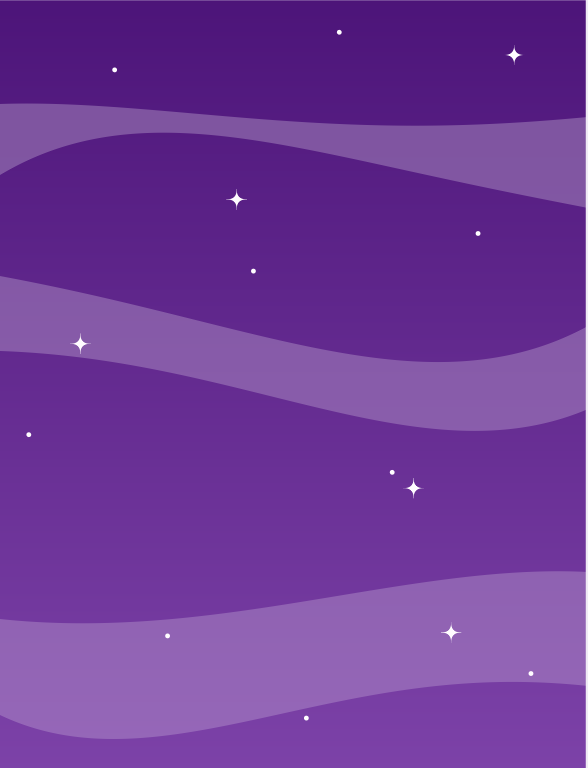
This background is drawn by a Shadertoy shader. Its source:

```glsl
// Violet night sky with three pale wavy ribbons, sparkles and small dot stars.
#define SKY_TOP vec3(0.300, 0.080, 0.475)
#define SKY_BOTTOM vec3(0.487, 0.258, 0.658)
#define STAR_COLOR vec3(1.0, 0.99, 1.0)
#define BORDER_COLOR vec3(0.94, 0.92, 0.96)
#define RIBBON_ALPHA_TOP 0.26
#define RIBBON_ALPHA_BOTTOM 0.20
#define SPARKLE_COUNT 5
#define SPARKLE_RADIUS 0.0130
#define DOT_COUNT 9
#define DOT_RADIUS 0.0031
#define GOLDEN_STEP 0.618

// Coverage of a signed distance, softened over one pixel.
float coverage(float dist) {
    return clamp(0.5 - dist * iResolution.y, 0.0, 1.0);
}

// Smooth quartic through five evenly spaced heights (Newton form).
float wave(float x, float a, float b, float c, float d, float e) {
    float s = 4.0 * x;
    float second = a - 2.0 * b + c;
    float third = -a + 3.0 * b - 3.0 * c + d;
    float fourth = a - 4.0 * b + 6.0 * c - 4.0 * d + e;
    return a + s * (b - a + (s - 1.0) / 2.0 * (second
             + (s - 2.0) / 3.0 * (third + (s - 3.0) / 4.0 * fourth)));
}

// Area between an upper and a lower edge, measured down from the top.
float ribbon(float y, float upper, float lower) {
    return coverage(max(upper - y, y - lower));
}

// Four-pointed star with concave sides.
float sparkle(vec2 offset) {
    vec2 q = abs(offset);
    float along = max(q.x, q.y);
    float across = min(q.x, q.y);
    float taper = 1.0 - sqrt(min(along / SPARKLE_RADIUS, 1.0));
    float halfWidth = SPARKLE_RADIUS * taper * taper;
    return coverage(max(across - halfWidth, along - SPARKLE_RADIUS));
}

void mainImage(out vec4 fragColor, in vec2 fragCoord) {
    vec2 uv = fragCoord / iResolution.xy;
    uv.y = 1.0 - uv.y;
    vec2 scale = vec2(iResolution.x / iResolution.y, 1.0);

    // Sky
    vec3 color = mix(SKY_TOP, SKY_BOTTOM, uv.y);

    // Ribbons
    float ribbons = ribbon(uv.y,
        wave(uv.x, 0.1354, 0.1426, 0.1582, 0.1634, 0.1523),
        wave(uv.x, 0.2279, 0.1732, 0.1914, 0.2318, 0.2708));
    ribbons += ribbon(uv.y,
        wave(uv.x, 0.3594, 0.4010, 0.4473, 0.4714, 0.4245),
        wave(uv.x, 0.4570, 0.4792, 0.5234, 0.5592, 0.5326));
    ribbons += ribbon(uv.y,
        wave(uv.x, 0.8060, 0.8086, 0.7852, 0.7552, 0.7448),
        wave(uv.x, 0.9310, 0.9603, 0.9258, 0.8926, 0.8932));
    float ribbonAlpha = mix(RIBBON_ALPHA_TOP, RIBBON_ALPHA_BOTTOM, uv.y);
    color = mix(color, vec3(1.0), ribbons * ribbonAlpha);

    // Sparkles swing from side to side on the way down
    float stars = 0.0;
    for (int i = 0; i < SPARKLE_COUNT; i++) {
        float n = float(i);
        vec2 center = vec2(0.49 + 0.385 * cos(0.05 + 1.75 * n), 0.0716 + 0.188 * n);
        stars = max(stars, sparkle((uv - center) * scale));
    }

    // Dots in loose pairs, spread sideways by the golden ratio
    for (int i = 0; i < DOT_COUNT; i++) {
        float n = float(i);
        float row = floor(n / 2.0);
        float height = 0.042 + 0.262 * row + 0.049 * mod(n, 2.0);
        vec2 center = vec2(fract(0.577 + GOLDEN_STEP * n), min(height, 0.935));
        stars = max(stars, coverage(length((uv - center) * scale) - DOT_RADIUS));
    }
    color = mix(color, STAR_COLOR, stars);

    // Thin pale border on the right and a faint one on top
    color = mix(color, BORDER_COLOR, 0.25 * coverage(uv.y - 0.0013));
    color = mix(color, BORDER_COLOR, coverage((0.9962 - uv.x) * scale.x));

    fragColor = vec4(color, 1.0);
}
```
